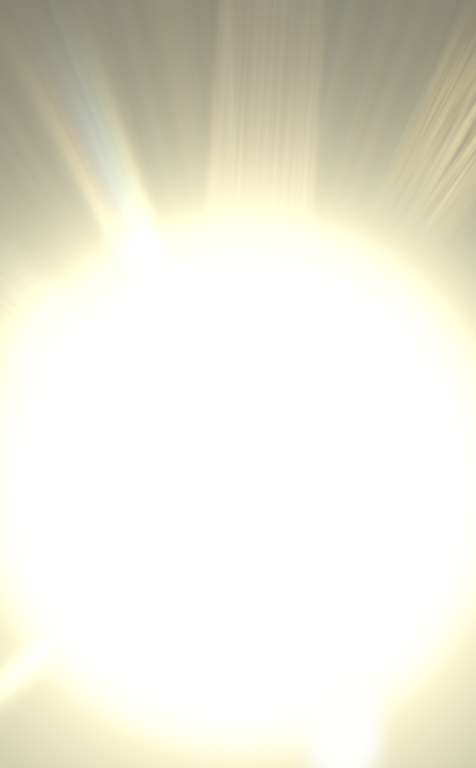
Give the GLSL for this background, as a Shadertoy shader.

```glsl
// Overexposed white sun disc with a warm halo, prismatic rays and fine streaks.

const vec2 SUN = vec2(0.506, 0.586);
const vec3 WARM_GREY = vec3(1.0, 0.985, 0.845);
const vec3 ROSE = vec3(1.0, 0.78, 0.62);
const vec3 GOLD = vec3(1.0, 0.74, 0.36);

vec2 hashGradient(vec2 cell) {
    vec2 k = vec2(dot(cell, vec2(127.1, 311.7)), dot(cell, vec2(269.5, 183.3)));
    return 2.0 * fract(sin(k) * 43758.5) - 1.0;
}

float gradientNoise(vec2 p) {
    vec2 i = floor(p), f = fract(p);
    vec2 u = f * f * f * (f * (f * 6.0 - 15.0) + 10.0);
    vec2 e = vec2(0.0, 1.0);
    float low = mix(dot(hashGradient(i), f),
                    dot(hashGradient(i + e.yx), f - e.yx), u.x);
    float high = mix(dot(hashGradient(i + e), f - e),
                     dot(hashGradient(i + e.yy), f - e.yy), u.x);
    return mix(low, high, u.y);
}

// Two octaves of noise drawn out along the second coordinate.
float streaks(float across, float along, float density) {
    float sum = 0.0, weight = 1.0;
    for (int i = 0; i < 2; i++) {
        sum += weight * gradientNoise(vec2(across * density, along) + float(i) * 17.0);
        density *= 2.3;
        weight *= 0.6;
    }
    return sum;
}

// Soft window between two limits.
float band(float x, float lo, float hi, float soft) {
    return smoothstep(lo - soft, lo + soft, x) * (1.0 - smoothstep(hi - soft, hi + soft, x));
}

float bell(float x, float centre, float width) {
    float t = (x - centre) / width;
    return exp(-t * t);
}

float fadeOut(float x, float start, float end) {
    return 1.0 - smoothstep(start, end, x);
}

// Grey-gold sky that darkens away from the disc, more slowly below it.
vec3 sky(vec2 q, float d) {
    float below = fadeOut(q.y / max(d, 0.001), -0.6, 0.6);
    float light = 0.45 + 0.5 * exp(-(d - 0.605) / mix(0.28, 0.55, below));
    return WARM_GREY * min(light, 1.06);
}

// Fan of spectral colour at the upper left.
vec3 prismRay(float angle, float d) {
    float t = (angle + 0.48) / 0.18;
    vec3 spectrum = cos(6.2832 * (t - vec3(-0.08, 0.78, 0.62)));
    float body = band(angle, -0.465, -0.31, 0.035) * fadeOut(d, 0.66, 1.15);
    float rim = bell(angle, -0.475, 0.025) * fadeOut(d, 0.6, 1.25);
    float grain = 1.0 + 0.2 * streaks(angle, d * 2.0, 70.0);
    return body * grain * (0.11 + 0.035 * spectrum) + 0.07 * rim * vec3(1.0, 0.88, 0.6);
}

// Broad, slightly leaning column above the disc.
vec3 column(vec2 q, float d) {
    float x = q.x - 0.06 * (q.y - 0.6);
    float body = band(x, -0.069, 0.146, 0.018);
    float rims = bell(x, -0.062, 0.01) + bell(x, 0.146, 0.01);
    float lines = streaks(x, q.y * 1.5, 95.0);
    float fade = smoothstep(0.48, 0.68, q.y) * mix(1.0, 0.6, smoothstep(0.7, 1.02, q.y));
    return fade * (body * (0.07 + 0.045 * lines) * ROSE + 0.028 * rims * GOLD);
}

// Golden scratches at the upper right.
vec3 goldenPatch(float angle, float d) {
    float body = band(angle, 0.45, 0.68, 0.06) * band(d, 0.74, 1.06, 0.15);
    float lines = streaks(angle, d * 5.0, 62.0);
    vec3 tint = mix(GOLD, vec3(0.9, 0.9, 0.55), 0.3 + 0.4 * streaks(angle, d * 3.0, 25.0));
    return body * (0.15 + 0.19 * lines) * tint;
}

// Thin faint rays across the upper sky.
vec3 faintRays(float angle, float d) {
    float fade = smoothstep(0.55, 0.8, d) * band(angle, -0.65, 0.75, 0.15);
    vec3 split = vec3(streaks(angle, d, 28.0),
                      streaks(angle + 0.005, d, 28.0),
                      streaks(angle + 0.01, d, 28.0));
    float lit = bell(angle, -0.15, 0.04) + 0.7 * bell(angle, 0.35, 0.05);
    return fade * (0.032 * split + 0.022 * lit * GOLD);
}

void mainImage(out vec4 fragColor, in vec2 fragCoord) {
    vec2 p = fragCoord / iResolution.x;
    vec2 q = p - SUN;
    float d = length(q * vec2(1.0, 0.985));
    float angle = atan(q.x, q.y);

    vec3 col = sky(q, d);
    col += prismRay(angle, d) + column(q, d);
    col += goldenPatch(angle, d) + faintRays(angle, d);

    // Pale fringe at the left and a bright spoke at the lower left.
    float fringe = band(angle, -1.05, -0.75, 0.06) * fadeOut(d, 0.6, 0.85);
    col += fringe * (0.05 + 0.03 * streaks(angle, d * 3.0, 50.0));
    col += 0.14 * bell(angle, -2.26, 0.05) * smoothstep(0.45, 0.56, d);

    // Clipped disc, then the small flare at the lower right.
    col = mix(min(col, 1.0), vec3(1.0), fadeOut(d, 0.45, 0.59));
    float flare = length((p - vec2(0.722, 0.07)) * vec2(1.0, 0.7));
    col = mix(col, vec3(1.0, 1.0, 0.99), fadeOut(flare, 0.04, 0.115));

    fragColor = vec4(clamp(col, 0.0, 1.0), 1.0);
}
```
